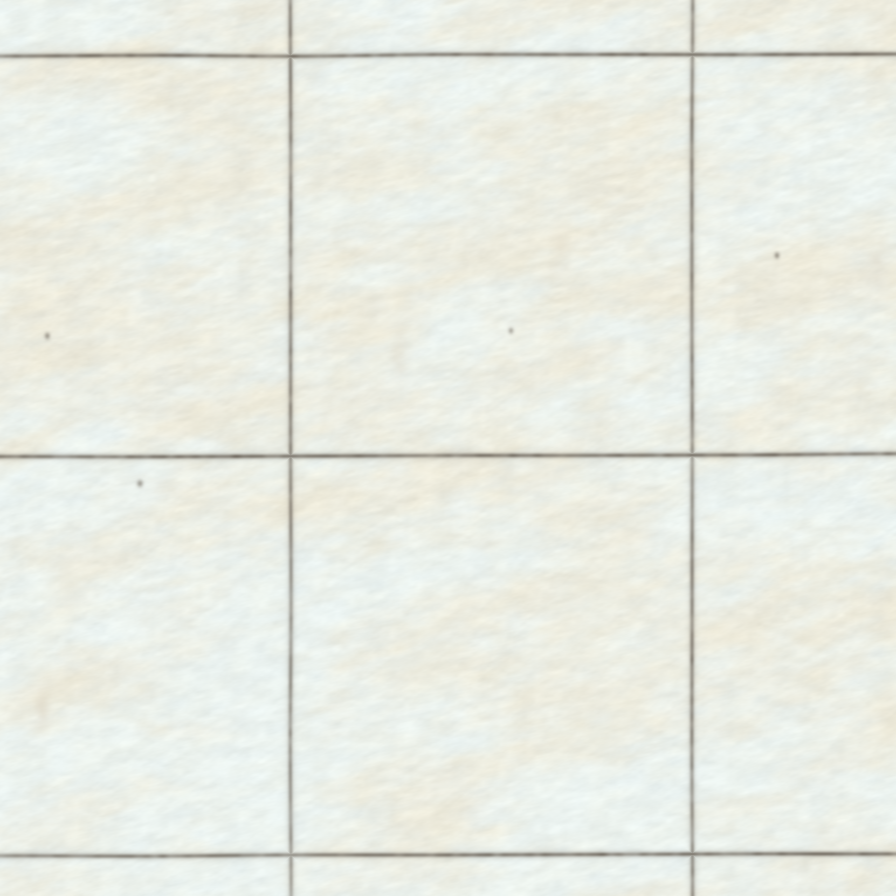
This pattern is drawn by a Shadertoy shader. Its source:

```glsl
// Aged cream paper ruled with a wide grid of thin, slightly worn grey lines.

const vec2 CELL_SIZE = vec2(0.449, 0.4465);
const vec2 GRID_ORIGIN = vec2(0.324, 0.0455);
const vec3 PAPER_WHITE = vec3(0.925, 0.953, 0.938);
const vec3 PAPER_CREAM = vec3(0.928, 0.908, 0.838);
const vec3 LINE_INK = vec3(0.43, 0.40, 0.36);
const vec3 SMUDGE_TAN = vec3(0.84, 0.80, 0.73);

float hash(vec2 p) {
    return fract(sin(dot(p, vec2(127.1, 311.7))) * 43758.5453);
}

float valueNoise(vec2 p) {
    vec2 cell = floor(p);
    vec2 f = fract(p);
    f = f * f * (3.0 - 2.0 * f);
    float low = mix(hash(cell), hash(cell + vec2(1.0, 0.0)), f.x);
    float high = mix(hash(cell + vec2(0.0, 1.0)), hash(cell + 1.0), f.x);
    return mix(low, high, f.y);
}

float fbm(vec2 p) {
    float sum = 0.0;
    float amplitude = 0.5;
    for (int i = 0; i < 4; i++) {
        sum += amplitude * valueNoise(p);
        p = p * 2.03 + 17.3;
        amplitude *= 0.5;
    }
    return sum / 0.9375;
}

// Signed distance to the nearest line of a repeating set.
float lineDistance(float x, float origin, float spacing) {
    return (fract((x - origin) / spacing + 0.5) - 0.5) * spacing;
}

// Soft ink profile, never thinner than a pixel.
float inkProfile(float offset, float width, float pixel) {
    float w = max(width, 0.6 * pixel);
    return exp(-offset * offset / (w * w)) * width / w;
}

// Ink density of one ruled direction, uneven along its length.
float ruledLine(float across, float along, float origin, float spacing, float strength, float pixel) {
    float lineId = floor((across - origin) / spacing + 0.5);
    float wobble = 0.002 * (valueNoise(vec2(along * 6.0, lineId + 9.0)) - 0.5);
    float d = lineDistance(across + wobble, origin, spacing);
    float wear = 0.5 * valueNoise(vec2(along * 30.0, lineId * 7.0))
               + 0.5 * valueNoise(vec2(along * 110.0, lineId * 13.0));
    float core = inkProfile(d, 0.0026, pixel);
    float bleed = 0.13 * inkProfile(d, 0.0055, pixel);
    return strength * mix(0.55, 1.15, wear) * core + bleed;
}

vec3 paperColor(vec2 uv) {
    // Drifting stains, stretched sideways and rising gently.
    vec2 drift = vec2(uv.x, uv.y - 0.2 * uv.x);
    vec2 warp = vec2(0.0, 0.03 * valueNoise(uv * 9.0 + 3.0));
    float stain = fbm((drift + warp) * vec2(5.0, 13.0) + vec2(2.7, 5.1));
    float mottling = fbm(drift * vec2(24.0, 46.0) + 31.0);
    float cream = smoothstep(0.30, 0.82, stain + 0.35 * (mottling - 0.5));
    vec3 color = mix(PAPER_WHITE, PAPER_CREAM, 0.78 * cream);
    // Streaky fibres and a cool-warm flicker.
    float fibre = fbm(drift * vec2(48.0, 120.0) + 73.0) - 0.5;
    float grain = valueNoise(drift * vec2(130.0, 230.0) + 41.0) - 0.5;
    float tint = valueNoise(drift * vec2(45.0, 80.0) + 11.0) - 0.5;
    return color + 0.07 * fibre + 0.018 * grain + vec3(0.010, 0.0, -0.018) * tint;
}

// Soft elliptical spots scattered by seed.
float scatteredSpots(vec2 uv, vec2 radius, float seed, int count) {
    float mask = 0.0;
    for (int i = 0; i < count; i++) {
        vec2 id = vec2(float(i), seed);
        vec2 center = vec2(hash(id), hash(id + 4.7));
        float size = mix(0.6, 1.1, hash(id + 8.3));
        vec2 q = (uv - center) / (radius * size);
        mask = max(mask, exp(-dot(q, q)) * mix(0.4, 1.0, hash(id + 2.9)));
    }
    return mask;
}

void mainImage(out vec4 fragColor, in vec2 fragCoord) {
    vec2 uv = fragCoord / iResolution.y;
    float pixel = 1.0 / iResolution.y;

    vec3 color = paperColor(uv);

    // Tan smudges and tiny dark specks.
    float roughness = 0.4 + valueNoise(uv * 80.0);
    float smudge = scatteredSpots(uv, vec2(0.011, 0.030), 21.0, 4) * roughness;
    color = mix(color, SMUDGE_TAN, 0.35 * smudge);
    color = mix(color, LINE_INK, 0.55 * scatteredSpots(uv, vec2(0.0036, 0.0042), 5.0, 4));

    // Grid lines: the level ones are darker and rise slightly to the right.
    float level = uv.y - 0.003 * (uv.x - 0.5);
    float upright = ruledLine(uv.x, uv.y, GRID_ORIGIN.x, CELL_SIZE.x, 0.56, pixel);
    float flatLine = ruledLine(level, uv.x, GRID_ORIGIN.y, CELL_SIZE.y, 0.70, pixel);
    color = mix(color, LINE_INK, clamp(max(upright, flatLine), 0.0, 1.0));

    fragColor = vec4(clamp(color, 0.0, 1.0), 1.0);
}
```
